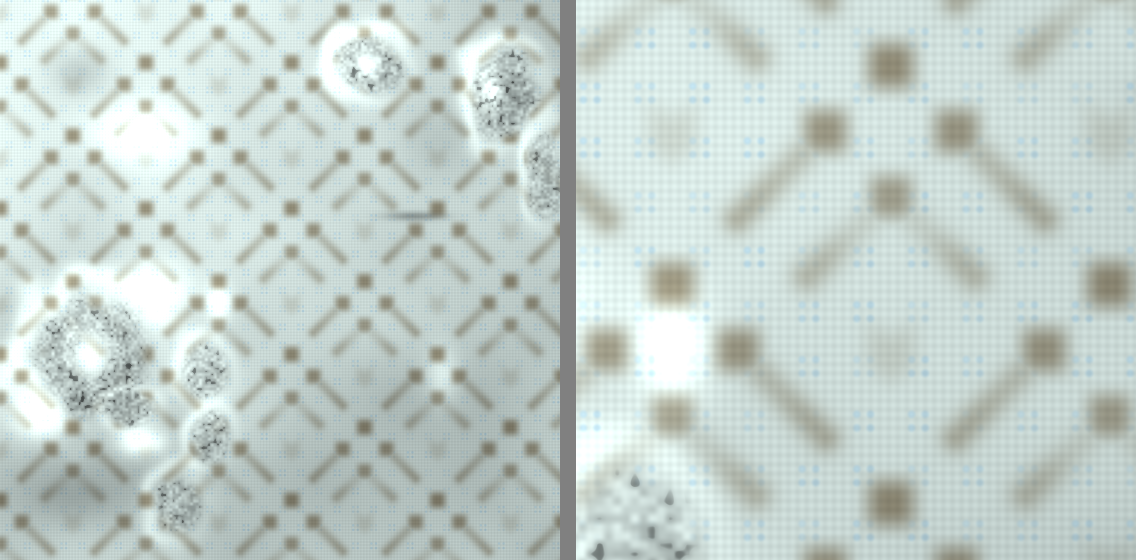
Left: the whole. Right: its middle third, enlarged.
A three.js fragment shader for this pattern:

```glsl
// Pale woven cloth with a blurred brown diamond trellis, lit unevenly and dented by rough patches
varying vec2 vUv;

float hash(vec2 p) {
  return fract(sin(dot(p, vec2(127.1, 311.7))) * 43758.5453);
}

float noise(vec2 p) {
  vec2 i = floor(p), f = fract(p);
  f = f * f * (3.0 - 2.0 * f);
  return mix(mix(hash(i), hash(i + vec2(1, 0)), f.x),
             mix(hash(i + vec2(0, 1)), hash(i + vec2(1, 1)), f.x), f.y);
}

// Blurred line from a to b: x is its strength, y the position along it
vec2 softLine(vec2 p, vec2 a, vec2 b, float width) {
  vec2 d = b - a;
  float t = clamp(dot(p - a, d) / dot(d, d), 0.0, 1.0);
  float r = length(p - a - d * t) / width;
  return vec2(exp(-r * r), t);
}

// Blurred square dot
float dotMark(vec2 p, float size) {
  vec2 s = 1.0 - smoothstep(size * 0.2, size * 1.6, abs(p));
  return s.x * s.y;
}

// Brown marks hanging below one lattice node, mirrored left and right
float motif(vec2 q) {
  vec2 c = vec2(abs(fract(q.x + 0.5) - 0.5), fract(q.y + 0.25) - 0.25);
  vec2 bar = softLine(c, vec2(0.15), vec2(0.35), 0.038);
  vec2 chevron = softLine(c, vec2(0.02, 0.32), vec2(0.19, 0.48), 0.04);
  float ink = bar.x * mix(0.42, 0.6, smoothstep(0.4, 0.9, bar.y));
  ink = max(ink, chevron.x * mix(0.22, 0.5, smoothstep(0.3, 0.9, chevron.y)));
  ink = max(ink, dotMark(c, 0.056));
  ink = max(ink, 0.9 * dotMark(c - vec2(0.15), 0.054));
  ink = max(ink, 0.8 * dotMark(c - vec2(0.0, 0.3), 0.052));
  return max(ink, 0.24 * dotMark(c - vec2(0.0, 0.665 - 0.4 * c.x), 0.06));
}

float glow(vec2 p, vec2 centre, vec2 radius) {
  vec2 d = (p - centre) / radius;
  return exp(-dot(d, d));
}

// Dent with a soft bright rim and core: x is the change of light, y the roughness
vec2 dent(vec2 p, vec2 centre, vec2 radius, float core) {
  vec2 d = (p - centre) / radius;
  float r = length(d) + 0.4 * (noise(p * 22.0) - 0.5);
  float lit = -(d.x + 0.7 * d.y) / (length(d) + 0.6);
  float rim = exp(-pow((r - 1.15) / 0.3, 2.0)) * (0.5 + 0.45 * lit);
  float hollow = (1.0 - smoothstep(0.4, 1.2, r)) * (1.0 - 0.5 * lit);
  float middle = core * glow(d, vec2(-0.1, 0.0), vec2(0.33, 0.4));
  return vec2(0.33 * rim - 0.15 * hollow + middle,
              (1.0 - smoothstep(0.65, 1.05, r)) * (1.0 - smoothstep(0.1, 0.4, middle)));
}

void main() {
  vec2 p = vec2(vUv.x, 1.0 - vUv.y);
  vec2 q = (p - vec2(0.0, 0.112)) * 3.84;

  // Broad light falling from the upper left, with soft folds
  float light = 0.755 + 0.26 * (1.0 - smoothstep(0.0, 1.05, length(p * vec2(0.75, 1.0))));
  float lowerLeft = glow(p, vec2(0.2, 0.78), vec2(0.32, 0.3));
  light += (noise(p * 7.0 + 3.0) - 0.5) * (0.08 + 0.16 * lowerLeft);
  light += 0.25 * glow(p, vec2(0.25, 0.235), vec2(0.085, 0.05));
  light += 0.3 * glow(p, vec2(0.28, 0.52), vec2(0.06, 0.05));
  light += 0.38 * glow(p, vec2(0.255, 0.79), vec2(0.04, 0.025));
  light += 0.3 * glow(p, vec2(0.07, 0.74), vec2(0.05, 0.045));
  light += 0.3 * glow(p, vec2(0.39, 0.54), vec2(0.022, 0.035));
  light += 0.18 * glow(p, vec2(0.79, 0.67), vec2(0.03, 0.05));
  light -= 0.14 * glow(p, vec2(0.14, 0.13), vec2(0.05, 0.04));
  light -= 0.25 * glow(p, vec2(0.74, 0.386), vec2(0.05, 0.008));
  light -= 0.1 * glow(p, vec2(0.78, 0.26), vec2(0.08, 0.07));
  light -= 0.1 * glow(p, vec2(0.13, 0.89), vec2(0.09, 0.05));

  // Rough dents
  vec2 wear = dent(p, vec2(0.664, 0.117), vec2(0.062, 0.06), 0.42);
  wear += dent(p, vec2(0.9, 0.165), vec2(0.062, 0.085), 0.0);
  wear.x += 0.4 * glow(p, vec2(0.877, 0.165), vec2(0.018, 0.035));
  wear += dent(p, vec2(0.97, 0.31), vec2(0.035, 0.085), 0.0) * vec2(0.6, 0.9);
  wear += dent(p, vec2(0.175, 0.635), vec2(0.115, 0.12), 0.55);
  wear += dent(p, vec2(0.365, 0.67), vec2(0.045, 0.055), 0.0) * vec2(0.6, 0.9);
  wear += dent(p, vec2(0.38, 0.775), vec2(0.038, 0.055), 0.0) * vec2(0.6, 0.9);
  wear += dent(p, vec2(0.32, 0.9), vec2(0.05, 0.055), 0.15) * vec2(0.7, 0.9);
  wear += dent(p, vec2(0.235, 0.73), vec2(0.05, 0.035), 0.0) * vec2(0.6, 0.9);
  float rough = clamp(wear.y, 0.0, 1.0);
  float grain = 0.6 * noise(p * 190.0) + 0.4 * noise(p * 95.0 + 9.0);
  light += max(wear.x, -0.22) + rough * (0.45 * (grain - 0.47) - 0.2 * smoothstep(0.3, 0.18, grain));

  // Trellis on a centred lattice
  float ink = max(motif(q), motif(q - 0.5)) * (1.0 - 0.9 * rough);

  // Weave and small clusters of blue stitches
  vec2 thread = sin(q * 6.2832 * 48.0);
  float weave = 1.0 + 0.02 * (thread.x + thread.y) * (1.0 - rough);
  vec2 cluster = abs(fract(q * 8.0) - 0.5);
  vec2 stitch = abs(fract(q * 32.0) - 0.5);
  float blue = (1.0 - smoothstep(0.1, 0.42, length(stitch))) * step(max(cluster.x, cluster.y), 0.25);
  blue *= (0.5 + 0.5 * hash(floor(q * 8.0))) * (1.0 - ink) * (1.0 - rough);

  vec3 cloth = mix(vec3(0.93, 1.0, 0.985), vec3(0.76, 0.92, 1.0), 0.75 * blue);
  cloth = mix(cloth, vec3(0.63, 0.61, 0.52), ink);
  gl_FragColor = vec4(clamp(cloth * light * weave, 0.0, 1.0), 1.0);
}
```
